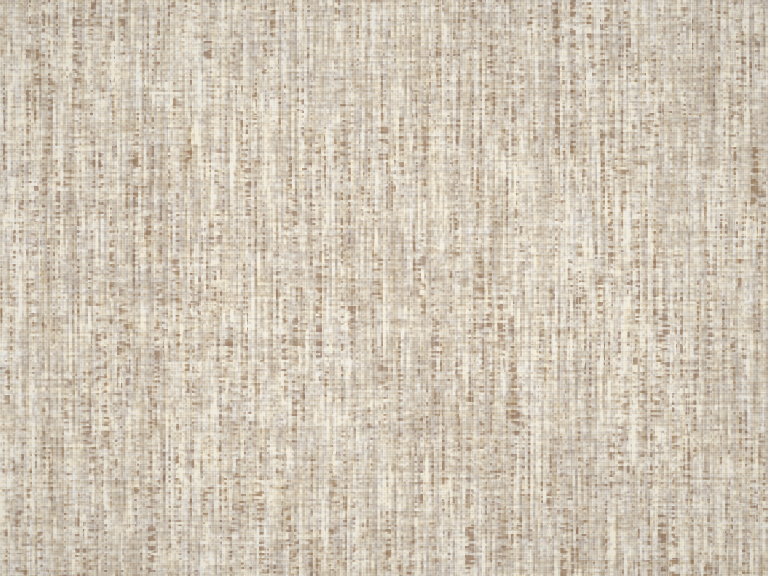
Write a WebGL 1 fragment shader that draws this texture.

```glsl
precision highp float;
// Pale beige linen: fine upright warp threads crossed by finer weft rows.
// Each thread has its own tone that drifts along its length; brown pores show
// where gaps cross, and pale slubs thicken some warps. Four samples per pixel.

uniform vec2 u_resolution;

#define WARP_COUNT 215.0   // threads per canvas height
#define WEFT_COUNT 245.0
#define BASE_TONE 0.85     // 0 = dark thread, 1 = light thread
#define WARP_CONTRAST 0.43
#define WEFT_CONTRAST 0.25
#define GRAIN 0.40
#define WEAVE_DEPTH 0.06
#define PORE_STRENGTH 0.60
#define SLUB_STRENGTH 0.24
#define TINT_STRENGTH 0.05
#define VIGNETTE 0.17

const vec3 DARK_THREAD = vec3(0.61, 0.53, 0.45);
const vec3 LIGHT_THREAD = vec3(0.90, 0.87, 0.81);
const vec3 PORE_BROWN = vec3(0.53, 0.39, 0.28);
const float TAU = 6.2832;

float hash(vec2 cell) {
  vec3 h = fract(vec3(cell.xyx) * 0.1031);
  h += dot(h, h.yzx + 33.33);
  return fract((h.x + h.y) * h.z);
}

// Blend of the four cell corners by the given weights
float blend(vec2 cell, vec2 weight) {
  float low = mix(hash(cell), hash(cell + vec2(1.0, 0.0)), weight.x);
  float high = mix(hash(cell + vec2(0.0, 1.0)), hash(cell + vec2(1.0)), weight.x);
  return mix(low, high, weight.y);
}

// Smooth noise centred on zero
float cloud(vec2 p, float seed) {
  vec2 q = p + seed * vec2(37.0, 61.0);
  return blend(floor(q), smoothstep(0.0, 1.0, fract(q))) - 0.5;
}

// Tone of one thread: distinct across, smooth along, with scattered cell ends
float thread(float across, float along, float seed) {
  float start = hash(vec2(floor(across), seed * 17.0));
  vec2 q = vec2(across, along + start) + seed * vec2(37.0, 61.0);
  vec2 f = fract(q);
  return blend(floor(q), vec2(smoothstep(0.7, 1.0, f.x), smoothstep(0.0, 1.0, f.y))) - 0.5;
}

vec3 linen(vec2 p) {
  // Threads wander slightly and vary in width
  vec2 wander = vec2(cloud(p * vec2(14.0, 4.0), 1.0), cloud(p * vec2(4.0, 14.0), 2.0));
  vec2 q = p + 0.002 * wander;
  float warp = q.x * WARP_COUNT + 0.6 * cloud(vec2(q.x * WARP_COUNT * 0.4, q.y * 2.0), 3.0);
  float weft = q.y * WEFT_COUNT + 0.5 * cloud(vec2(q.x * 3.0, q.y * WEFT_COUNT * 0.4), 4.0);

  // Long and short streaks along each warp, shorter dashes along each weft
  float warpTone = thread(warp, q.y * 5.0, 5.0) + 0.8 * thread(warp, q.y * 30.0, 6.0);
  float weftTone = thread(weft, q.x * 8.0, 7.0) + 0.9 * thread(weft, q.x * 65.0, 8.0);

  // Fibre grain at each crossing, faint mottling and the over-under relief
  float grain = thread(warp, weft, 9.0);
  float mottle = 0.15 * cloud(p * vec2(50.0, 7.0), 10.0) + 0.10 * cloud(p * 7.0, 11.0);
  float relief = cos(TAU * warp) + 0.8 * cos(TAU * weft);

  // Pale slubs along the warp
  float slub = smoothstep(0.28, 0.45, thread(warp * 0.7, q.y * 20.0, 12.0));

  float tone = BASE_TONE + WARP_CONTRAST * warpTone + WEFT_CONTRAST * weftTone
             + GRAIN * grain + mottle + WEAVE_DEPTH * relief + SLUB_STRENGTH * slub;
  vec3 color = mix(DARK_THREAD, LIGHT_THREAD, clamp(tone, -0.3, 1.2));

  // Brown pores where warp and weft gaps meet
  float warpGap = 0.5 + thread(warp, q.y * 10.0, 13.0);
  float weftGap = 0.5 + thread(weft, q.x * 90.0, 14.0);
  float pore = smoothstep(0.30, 0.75, warpGap * weftGap) * (1.0 - slub);
  color = mix(color, PORE_BROWN, PORE_STRENGTH * pore);

  // Threads drift between straw yellow and grey
  float tint = thread(warp, q.y * 25.0, 15.0) + 0.6 * thread(weft, q.x * 20.0, 16.0);
  return color + TINT_STRENGTH * tint * vec3(0.4, 0.0, -1.0);
}

void main() {
  // Average a 2 by 2 grid of samples
  vec3 color = vec3(0.0);
  for (int j = 0; j < 2; j++) {
    for (int i = 0; i < 2; i++) {
      vec2 offset = (vec2(float(i), float(j)) - 0.5) * 0.5;
      color += 0.25 * linen((gl_FragCoord.xy + offset) / u_resolution.y);
    }
  }

  // Gentle darkening toward the corners
  vec2 fromCentre = gl_FragCoord.xy / u_resolution - 0.5;
  color *= 1.0 - VIGNETTE * dot(fromCentre, fromCentre);
  gl_FragColor = vec4(clamp(color, 0.0, 1.0), 1.0);
}
```
